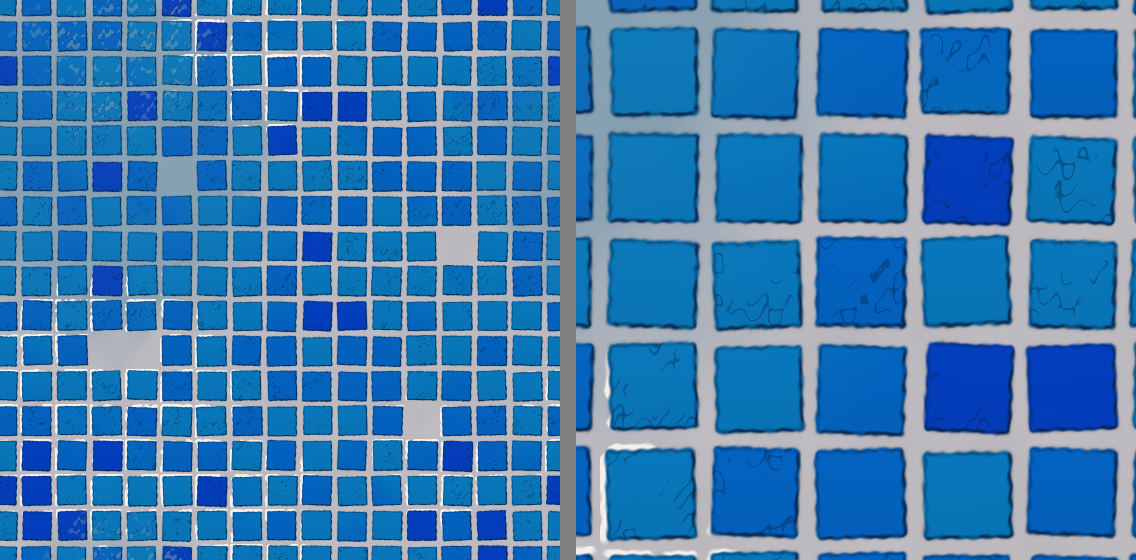
Left: the whole. Right: its middle third, enlarged.
Give the GLSL for this pattern, as a three.js fragment shader.

```glsl
// Worn swimming-pool mosaic: 16 x 16 hand-set blue glass tiles in pale grout.
// Each tile is a jittered rounded box with a dark broken rim; wrapped cellular
// noise and layered sines add scratches, missing tiles, haze and white crust.
varying vec2 vUv;

const float TAU = 6.2831853;
const float TILES = 16.0;               // repeats across and down
const vec2 GRID_SHIFT = vec2(0.06, -0.03);
const float HALF_TILE = 0.431;          // lengths below are in tile pitches
const float CORNER = 0.045;
const float TILT = 0.045;
const float SHIFT = 0.022;
const float WOBBLE = 0.010;
const float SOFT = 0.018;
const float COBALT_SHARE = 0.095;
const float CRUST_WIDTH = 0.085;
const vec2 GAP_START = vec2(5.9, 11.6); // first missing tile and stride
const vec2 GAP_STEP = vec2(7.4, -2.4);

const vec3 AZURE = vec3(0.03, 0.46, 0.72);
const vec3 BLUE = vec3(0.01, 0.38, 0.74);
const vec3 COBALT = vec3(0.01, 0.24, 0.73);
const vec3 RIM = vec3(0.02, 0.13, 0.27);
const vec3 GROUT = vec3(0.74, 0.73, 0.75);
const vec3 HAZE = vec3(0.53, 0.63, 0.70);
const vec3 CRUST = vec3(0.96, 0.94, 0.92);

vec2 hash2(vec2 c) {
  vec3 q = fract(c.xyx * vec3(0.1031, 0.1030, 0.0973));
  q += dot(q, q.yzx + 33.33);
  return fract((q.xx + q.yz) * q.zy);
}

// Distance to the nearest scattered point, wrapping at the period
float cellular(vec2 p, float period) {
  float nearest = 1.0;
  for (int y = -1; y <= 1; y++) {
    for (int x = -1; x <= 1; x++) {
      vec2 cell = floor(p) + vec2(float(x), float(y));
      nearest = min(nearest, distance(p, cell + hash2(mod(cell, period))));
    }
  }
  return nearest;
}

// Layered sines in -1..1; a whole frequency keeps them seamless
float waves(vec2 uv, float frequency) {
  vec2 a = TAU * frequency * uv;
  return (sin(a.x + 2.0 * sin(a.y)) + sin(2.0 * a.y + sin(3.0 * a.x))
    + 0.5 * sin(3.0 * a.x - 2.0 * a.y)) / 2.5;
}

// Soft round stain that wraps around the canvas
float stain(vec2 center, float radius, float ripple) {
  vec2 q = fract(vUv - center + 0.5) - 0.5;
  return 1.0 - smoothstep(0.6 * radius, 1.2 * radius, length(q) + ripple);
}

float roundedBox(vec2 p, vec2 halfSize) {
  vec2 q = abs(p) - halfSize + CORNER;
  return length(max(q, 0.0)) + min(max(q.x, q.y), 0.0) - CORNER;
}

// 1 where a tile has fallen out; the third gap is two tiles wide
float missingTile(vec2 id) {
  float gap = 0.0;
  for (int i = 0; i < 4; i++) {
    vec2 d = id - floor(mod(GAP_START + float(i) * GAP_STEP, TILES));
    float reach = i == 2 ? 1.5 : 0.5;
    if (abs(d.y) < 0.5 && d.x > -reach && d.x < 0.5) gap = 1.0;
  }
  return gap;
}

void main() {
  vec2 grid = vUv * TILES - GRID_SHIFT;
  vec2 id = mod(floor(grid + 0.5), TILES);
  vec2 local = fract(grid + 0.5) - 0.5;
  vec2 tint = hash2(id + 7.0);
  vec2 wear = hash2(id + 61.0);

  // Tile outline: shifted, tilted and slightly uneven
  float angle = TILT * (2.0 * wear.x - 1.0);
  vec2 p = local - SHIFT * (2.0 * hash2(id + 23.0) - 1.0);
  p = mat2(cos(angle), sin(angle), -sin(angle), cos(angle)) * p;
  vec2 halfSize = HALF_TILE - 0.018 * hash2(id + 41.0);
  float d = roundedBox(p, halfSize) + WOBBLE * waves(vUv, 37.0);
  d = mix(d, 0.2, missingTile(id));
  float lowerRight = smoothstep(-0.06, 0.06, max(p.x, -p.y) - max(-p.x, p.y));

  // Broad stains and fine grain
  float ripple = 0.04 * waves(vUv, 3.0);
  float haze = stain(vec2(0.18, 0.72), 0.33, ripple);
  float scuffed = stain(vec2(0.21, 0.93), 0.16, ripple);
  float crusted = max(stain(vec2(0.19, 0.27), 0.25, ripple),
    max(stain(vec2(0.46, 0.91), 0.14, ripple), stain(vec2(0.42, 0.11), 0.14, ripple)));
  crusted = max(crusted, 0.8 * stain(vec2(0.78, 0.17), 0.12, ripple));
  float grain = cellular(grid * 6.0, TILES * 6.0);
  float patches = cellular(grid * 2.0, TILES * 2.0);

  // Glass colour with a faint gradient inside each tile
  float tone = tint.y + 0.12 * dot(p, 2.0 * wear - 1.0);
  vec3 glass = mix(AZURE, BLUE, smoothstep(0.45, 0.72, tone));
  glass = mix(glass, COBALT, step(tint.x, COBALT_SHARE));
  glass *= 1.0 + 0.05 * p.y;
  glass = mix(glass, HAZE, 0.06 * haze);

  // Scratches on worn tiles, pale scale on the scuffed ones
  float field = waves(vUv, 23.0) + 0.5 * grain;
  float scratch = 1.0 - smoothstep(0.03, 0.14, abs(field - 0.45));
  scratch *= smoothstep(0.40, 0.52, patches) * step(0.5, wear.y);
  glass = mix(glass, RIM, 0.4 * scratch);
  float scale = smoothstep(0.45, 0.55, field) * smoothstep(0.34, 0.42, patches);
  glass = mix(glass, HAZE, 0.45 * scale * scuffed);

  // Dark broken rim, heaviest at the lower right
  float rim = smoothstep(-0.052, -0.018, d) * mix(0.38, 0.85, lowerRight);
  glass = mix(glass, RIM, rim * mix(0.45, 1.0, smoothstep(0.2, 0.5, grain)));

  // Grout with a contact shadow and crust along upper left edges
  vec3 grout = mix(GROUT, HAZE, haze) * (1.0 + 0.015 * waves(vUv, 5.0));
  grout *= mix(0.93, 1.0, smoothstep(0.0, 0.04, d));
  float run = smoothstep(0.28, 0.55, cellular(grid, TILES) + 0.25 * grain);
  float thickness = CRUST_WIDTH * crusted * run * (0.65 + 0.7 * grain);
  float crust = 1.0 - smoothstep(thickness - SOFT, thickness + SOFT, d);
  crust *= smoothstep(0.01, 0.04, thickness) * (1.0 - lowerRight);
  grout = mix(grout, CRUST, crust);

  gl_FragColor = vec4(mix(glass, grout, smoothstep(-SOFT, SOFT, d)), 1.0);
}
```
